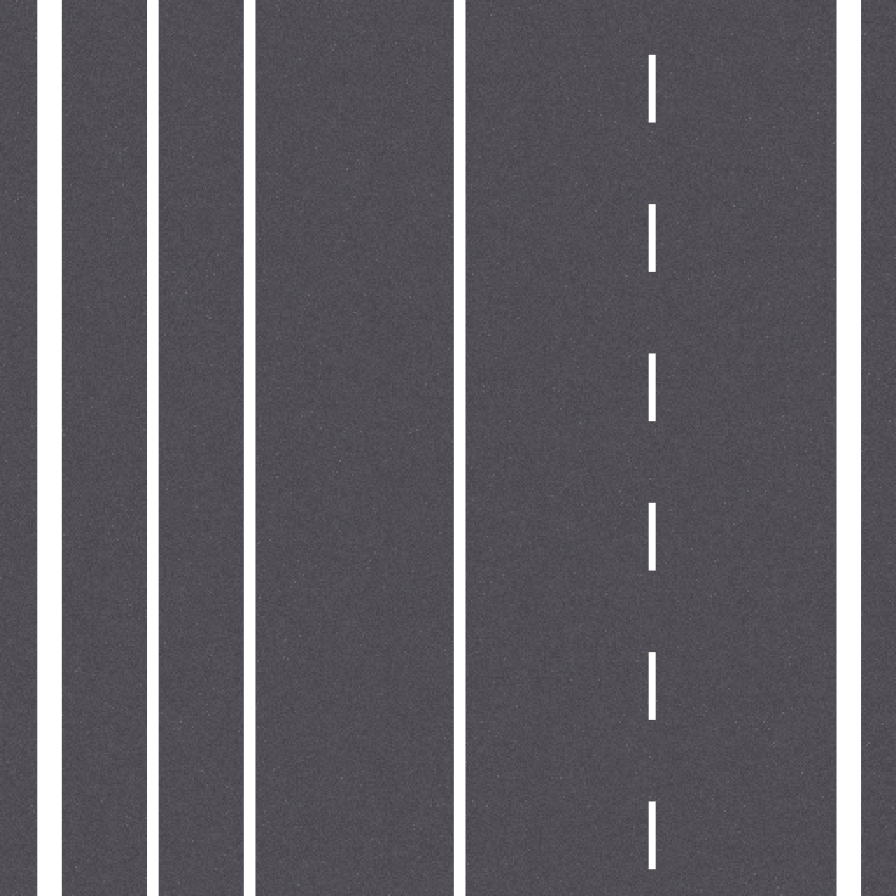
Reproduce this texture procedurally as a Shadertoy shader.

```glsl
// Asphalt road seen from above: solid white lane lines, one dashed line,
// and fine grey-violet grain. Lines are box distances; the grain is hashed
// cells over soft value noise that repeats six times across the canvas.

float hash(vec2 p) {
    vec3 q = fract(p.xyx * 0.1031);
    q += dot(q, q.yzx + 33.33);
    return fract((q.x + q.y) * q.z);
}

// Value noise that tiles every "period" cells.
float tiledNoise(vec2 p, float period) {
    vec2 cell = floor(p), f = fract(p);
    f = f * f * (3.0 - 2.0 * f);
    vec2 a = mod(cell, period), b = mod(cell + 1.0, period);
    return mix(mix(hash(a), hash(vec2(b.x, a.y)), f.x),
               mix(hash(vec2(a.x, b.y)), hash(b), f.x), f.y);
}

// Antialiased coverage of a band around zero.
float band(float offset, float halfWidth, float pixel) {
    return clamp((halfWidth - abs(offset)) / pixel + 0.5, 0.0, 1.0);
}

vec3 asphalt(vec2 uv) {
    vec2 cell = floor(uv * 512.0);
    float grain = hash(cell) + hash(cell + 71.0) - 1.0;
    float patches = tiledNoise(uv * 60.0, 10.0) - 0.5;
    float clumps = tiledNoise(uv * 240.0, 40.0) - 0.5;
    float speck = smoothstep(0.985, 1.0, hash(cell + 193.0));
    float light = 0.036 * grain + 0.008 * patches + 0.012 * clumps;
    light += speck * (0.07 + 0.08 * patches);
    return vec3(0.316, 0.306, 0.333) + light;
}

void mainImage(out vec4 fragColor, in vec2 fragCoord) {
    vec2 uv = fragCoord / iResolution.xy;
    vec2 pixel = 1.0 / iResolution.xy;

    // Wide road borders, mirrored about the centre of the carriageway.
    float paint = band(abs(uv.x - 0.5013) - 0.446, 0.0137, pixel.x);

    // Thin solid lane lines.
    vec3 lanes = vec3(0.1706, 0.2786, 0.5130);
    for (int i = 0; i < 3; i++)
        paint = max(paint, band(uv.x - lanes[i], 0.0065, pixel.x));

    // Dashed line, six dashes up the canvas.
    float dashY = (fract(uv.y * 6.0 - 0.40625 + 0.5) - 0.5) / 6.0;
    float dash = band(uv.x - 0.7279, 0.0039, pixel.x)
               * band(dashY, 0.0378, pixel.y);
    paint = max(paint, dash);

    fragColor = vec4(mix(asphalt(uv), vec3(1.0), paint), 1.0);
}
```
